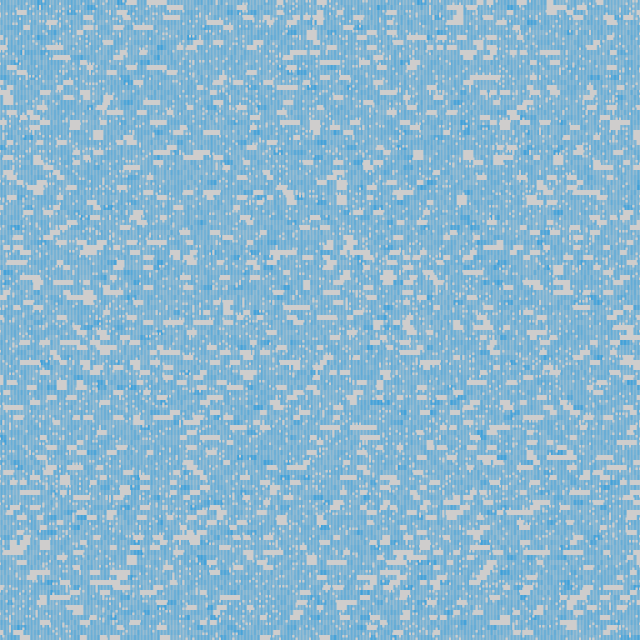
Reproduce this pattern procedurally as a WebGL 2 fragment shader.

```glsl
#version 300 es
precision highp float;
// Blue melange cloth: fine vertical threads with pale grey dashes and flecks.

uniform vec2 u_resolution;
out vec4 fragColor;

// Integer hash of a grid cell, 0 to 1
float hash(vec2 cell, uint seed) {
    uvec2 q = uvec2(ivec2(cell) + 4096);
    uint h = q.x * 1597334677u ^ q.y * 3812015801u ^ seed * 2654435769u;
    h = (h ^ (h >> 16)) * 2246822519u;
    h = (h ^ (h >> 13)) * 3266489917u;
    h ^= h >> 16;
    return float(h >> 8) / 16777216.0;
}

vec3 cloth(vec2 uv) {
    vec3 blue = vec3(0.20, 0.615, 0.86);
    vec3 grey = vec3(0.81, 0.805, 0.80);

    // 192 threads across, 128 rows down
    vec2 grid = uv * vec2(192.0, 128.0);
    vec2 stitch = floor(grid);
    float across = fract(grid.x);

    // Thread relief and uneven dye
    float fade = 0.48 + 0.13 * cos(6.28318 * across);
    fade += 0.20 * (hash(stitch, 1u) - 0.5);

    // Dashes three threads long, shifted from row to row
    float shifted = grid.x + floor(3.0 * hash(vec2(0.0, stitch.y), 2u));
    vec2 dash = vec2(floor(shifted / 3.0), stitch.y);
    float along = fract(shifted / 3.0);
    float reach = hash(dash, 3u) < 0.35 ? 0.67 : 1.0;
    float kind = hash(dash, 4u);
    float inside = step(along, reach);
    fade -= 0.22 * inside * step(0.955, kind);
    float pale = inside * step(kind, 0.155);

    // Small flecks in the gaps between threads, half a row high
    vec2 fleck = floor(vec2(grid.x + 0.5, grid.y * 2.0));
    float gap = step(abs(fract(grid.x + 0.5) - 0.5), 0.32);
    pale = max(pale, gap * step(hash(fleck, 5u), 0.115));

    return mix(mix(blue, grey, fade), grey, pale);
}

void main() {
    // Average a 4 by 4 grid of samples to smooth the edges
    vec3 sum = vec3(0.0);
    for (int j = 0; j < 4; j++) {
        for (int i = 0; i < 4; i++) {
            vec2 offset = (vec2(i, j) + 0.5) / 4.0 - 0.5;
            sum += cloth((gl_FragCoord.xy + offset) / u_resolution);
        }
    }
    fragColor = vec4(sum / 16.0, 1.0);
}
```
